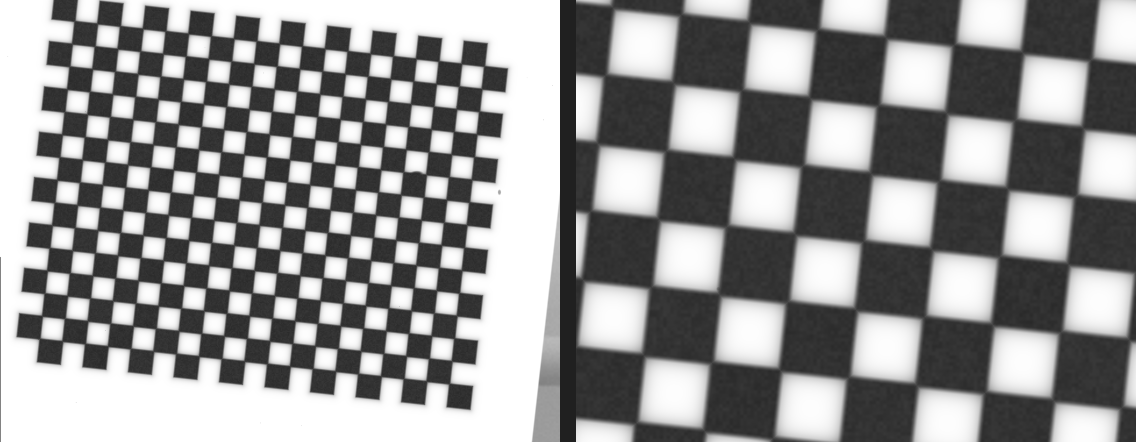
Left: the whole. Right: its middle third, enlarged.
A Shadertoy shader for this pattern:

```glsl
// Tilted checkerboard of 20 x 16 cells printed in charcoal on white paper.
// Box distances of neighbouring inked cells give soft edges and a grey halo;
// noise adds toner grain, and a grey backing shows past the paper's right edge.

const vec2 BOARD_CELLS = vec2(20.0, 16.0);
const vec2 BOARD_CENTER = vec2(0.5934, 0.5413);   // in canvas heights
const vec2 CELL_SIZE = vec2(0.0518, 0.05163);
const float BOARD_TILT = 0.1095;
const float INK_TONE = 0.195;
const float HALO_DEPTH = 0.35;
const float HALO_REACH = 0.092;                   // in cells

float hash(vec2 p) {
    vec3 q = fract(vec3(p.xyx) * 0.1031);
    q += dot(q, q.yzx + 33.33);
    return fract((q.x + q.y) * q.z);
}

float valueNoise(vec2 p) {
    vec2 i = floor(p), f = fract(p);
    f = f * f * (3.0 - 2.0 * f);
    vec2 e = vec2(0.0, 1.0);
    return mix(mix(hash(i), hash(i + e.yx), f.x),
               mix(hash(i + e.xy), hash(i + e.yy), f.x), f.y);
}

float boxDistance(vec2 p, vec2 halfSize) {
    vec2 q = abs(p) - halfSize;
    return length(max(q, 0.0)) + min(max(q.x, q.y), 0.0);
}

// Column and row, counted from the board's upper left corner
vec2 boardCoords(vec2 p, vec2 center, float tilt) {
    float c = cos(tilt), s = sin(tilt);
    vec2 d = p - center;
    vec2 along = vec2(dot(d, vec2(c, -s)), dot(d, vec2(-s, -c)));
    return along / CELL_SIZE + 0.5 * BOARD_CELLS;
}

bool isInked(vec2 cell) {
    bool onBoard = all(greaterThanEqual(cell, vec2(0.0))) && all(lessThan(cell, BOARD_CELLS));
    return onBoard && mod(cell.x + cell.y, 2.0) < 0.5;
}

// x: distance to the nearest inked cell, y: summed halo of all neighbours
vec2 inkField(vec2 g) {
    vec2 base = floor(g);
    float nearest = 4.0, halo = 0.0;
    for (int j = -1; j <= 1; j++) {
        for (int i = -1; i <= 1; i++) {
            vec2 cell = base + vec2(i, j);
            if (!isInked(cell)) continue;
            float d = boxDistance(g - cell - 0.5, vec2(0.503));
            nearest = min(nearest, d);
            halo += exp(-max(d, 0.0) / HALO_REACH);
        }
    }
    return vec2(nearest, halo);
}

float inkTone(vec2 p, vec2 cell) {
    float grain = valueNoise(p * 380.0) + 0.6 * valueNoise(p * 170.0) - 0.8;
    return INK_TONE + 0.035 * grain + 0.014 * (hash(cell + 7.0) - 0.5);
}

// Grey backing: a soft fold followed by a darker band near the bottom
float backingTone(vec2 p) {
    float tone = mix(0.66, 0.74, smoothstep(0.25, 0.5, p.y));
    float fold = mix(0.52, 0.72, smoothstep(0.13, 0.235, p.y));
    tone = mix(fold, tone, smoothstep(0.232, 0.245, p.y));
    tone = mix(0.61, tone, smoothstep(0.122, 0.132, p.y));
    return tone + 0.02 * (valueNoise(p * 200.0) - 0.5);
}

float smudge(vec2 p, vec2 center, vec2 radius) {
    return 1.0 - smoothstep(0.3, 1.0, length((p - center) / radius));
}

// Sparse dust, at most one speck per square of a coarse lattice
float dust(vec2 p, float density) {
    vec2 q = p * density, id = floor(q);
    vec2 center = 0.2 + 0.6 * vec2(hash(id + 3.1), hash(id + 8.7));
    float present = step(0.92, hash(id + 21.0));
    return present * smudge(fract(q), center, vec2(0.025));
}

void mainImage(out vec4 fragColor, in vec2 fragCoord) {
    vec2 p = fragCoord / iResolution.y;
    float pixel = 1.0 / iResolution.y;

    // Paper with halo and marks
    vec2 g = boardCoords(p, BOARD_CENTER, BOARD_TILT);
    vec2 field = inkField(g);
    float tone = 1.0 - HALO_DEPTH * min(field.y, 1.6);
    tone -= 0.12 * dust(p, 14.0);
    tone -= 0.5 * smudge(p, vec2(0.943, 0.608), vec2(0.017, 0.007));
    tone -= 0.35 * smudge(p, vec2(1.130, 0.565), vec2(0.005, 0.008));

    // Printed cells
    float soft = max(0.054, 0.7 * pixel / CELL_SIZE.x);
    float ink = 1.0 - smoothstep(-soft + 0.016, soft + 0.016, field.x);
    tone = mix(tone, inkTone(p, floor(g)), ink);

    // Right paper edge and the thin line at the lower left
    float edgeX = 1.2035 + 0.113 * p.y;
    tone = mix(tone, backingTone(p), smoothstep(-1.0, 1.0, (p.x - edgeX) / max(pixel, 0.002)));
    float margin = (1.0 - smoothstep(0.001, 0.0025, p.x)) * (1.0 - smoothstep(0.417, 0.42, p.y));
    tone = mix(tone, 0.5, margin);

    fragColor = vec4(vec3(clamp(tone, 0.0, 1.0)), 1.0);
}
```
